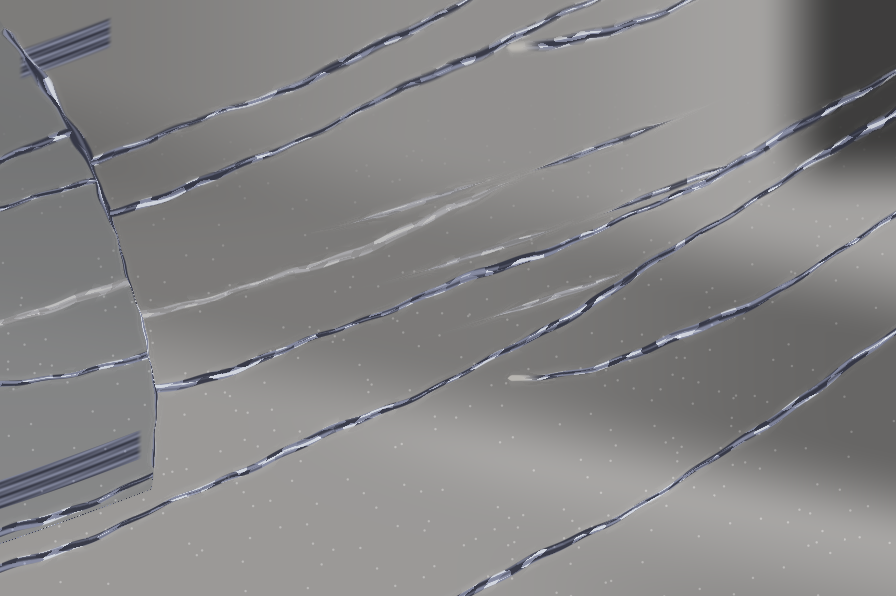
Give the GLSL for this texture, as a WebGL 2 fragment shader.

```glsl
#version 300 es
precision highp float;
uniform vec2 u_resolution;
out vec4 fragColor;

#define CRACKS 8
#define SLIVERS 5
#define CRACK_WIDTH 0.0072
#define WOBBLE 0.007
#define PLATE_SHIFT 0.06
#define DUST 0.13
#define NAVY vec3(0.19, 0.20, 0.26)
#define LAVENDER vec3(0.52, 0.54, 0.64)
#define GLINT vec3(0.84, 0.86, 0.90)
#define PALE vec3(0.74, 0.73, 0.71)
#define WARM_TINT vec3(1.01, 1.0, 0.99)

vec2 hash2(vec2 p) {
    vec3 q = fract(p.xyx * vec3(0.1031, 0.1030, 0.0973));
    q += dot(q, q.yzx + 33.33);
    return fract((q.xx + q.yz) * q.zy);
}

// Cellular noise: distance to the nearest seed, and its random value
vec2 cells(vec2 p) {
    vec2 cell = floor(p), nearest = vec2(9.0, 0.0);
    for (int j = -1; j <= 1; j++)
        for (int i = -1; i <= 1; i++) {
            vec2 id = cell + vec2(i, j), rnd = hash2(id + 71.0);
            float d = length(id + rnd - p);
            if (d < nearest.x) nearest = vec2(d, fract(rnd.x * 7.3 + rnd.y * 5.1));
        }
    return nearest;
}

float wobble(float t, float seed) {
    return sin(t * 8.0 + seed * 2.1) + 0.4 * sin(t * 23.0 + seed * 5.3)
         + 0.18 * sin(t * 71.0 + seed * 3.7);
}

float span(float t, float start, float end, float taper) {
    return smoothstep(start, start + taper, t) * (1.0 - smoothstep(end - taper, end, t));
}

// Keeps the closest crack as (signed distance, side, seed, paleness)
void addCrack(inout vec4 best, float d, float halfWidth, float seed, float pale) {
    float sdf = abs(d) - halfWidth;
    if (sdf < best.x) best = vec4(sdf, d / max(halfWidth, 0.001), seed, pale);
}

// Blurred reflections: lit floor, shaded band, pale wall and dark corner
vec3 reflections(vec2 p) {
    float s = p.y + 0.216 * p.x;
    float band = smoothstep(0.40, 0.57, s) * (1.0 - smoothstep(0.74, 0.92, s));
    float upper = smoothstep(0.74, 0.92, s);
    float right = smoothstep(0.75, 1.45, p.x);
    float tone = mix(0.60, 0.565, upper) - band * (0.12 + 0.08 * right);
    tone += 0.05 * exp(-pow((s - 0.42) / 0.07, 2.0)) * smoothstep(0.4, 0.9, p.x);
    tone -= 0.07 * right * (1.0 - smoothstep(0.22, 0.36, s));
    tone += 0.07 * upper * smoothstep(0.9, 1.25, p.x);
    tone -= 0.08 * (1.0 - smoothstep(0.1, 0.75, p.x)) * smoothstep(0.55, 0.85, p.y);
    float corner = smoothstep(1.27, 1.41, p.x) * smoothstep(0.64, 0.78, p.y);
    return mix(tone, 0.24, corner) * WARM_TINT;
}

void main() {
    vec2 p = gl_FragCoord.xy / u_resolution.y;
    float px = 1.0 / u_resolution.y;
    float blur = 0.8 * px + 0.0035 * smoothstep(0.55, 1.0, p.y);

    // Height above the common sweep of the cracks
    float v = p.y - 0.33 * p.x - 0.12 * p.x * p.x;
    float lean = inversesqrt(1.0 + pow(0.33 + 0.24 * p.x, 2.0));

    // Displaced plate on the left
    float edge = 0.26 - 0.5 * pow(p.y - 0.25, 2.0) + 0.004 * wobble(p.y * 2.0, 1.0);
    float plate = (1.0 - smoothstep(edge - px, edge + px, p.x)) * smoothstep(0.085, 0.09, v);
    float shifted = v - PLATE_SHIFT * plate;
    vec3 col = mix(reflections(p), vec3(0.51, 0.515, 0.52) - 0.06 * p.y, plate * 0.75);

    // Long cracks, some of them branching off late
    vec4 best = vec4(1.0, 0.0, 0.0, 0.0);
    for (int i = 0; i < CRACKS; i++) {
        float k = float(i);
        bool late = i % 4 == 2, faint = i == 3;
        float start = late ? 0.83 : -1.0, end = faint ? 1.0 : 3.0;
        float level = 0.67 - 0.104 * k - 0.0008 * k * k * k;
        level -= i < 5 ? 0.03 * k * (p.x - 0.7) : 0.0;
        level += late ? 0.13 * exp(-5.0 * max(p.x - start, 0.0)) : 0.0;
        float d = (shifted - level - WOBBLE * wobble(p.x, k)) * lean;
        float thick = CRACK_WIDTH * (0.75 + 0.25 * sin(p.x * 13.0 + k * 4.0));
        float w = mix(-0.02, thick, span(p.x, start, end, late ? 0.03 : 0.2));
        float tip = late ? 1.0 - smoothstep(0.87, 0.92, p.x) : 0.0;
        addCrack(best, d, w, k, faint ? 0.7 : tip);
    }

    // Short slivers between them
    for (int i = 0; i < SLIVERS; i++) {
        float k = float(i), mid = 0.7 + 0.5 * fract(k * 0.618);
        float level = 0.37 - 0.07 * k - 0.2 * (p.x - mid);
        float d = (v - level - 0.3 * WOBBLE * wobble(p.x, k + 9.0)) * lean;
        float w = mix(-0.012, 0.0042, span(p.x, mid - 0.24, mid + 0.24, 0.2));
        addCrack(best, d, w, k + 9.0, i % 2 == 0 ? 0.6 : 0.1);
    }

    // Chipped plate edge
    float chip = mix(0.0018, 0.009, smoothstep(0.55, 0.8, p.y)) * (1.0 + 0.5 * sin(p.y * 60.0));
    addCrack(best, p.x - edge, mix(-0.02, chip, span(p.y, 0.19, 0.97, 0.03)), 20.0, 0.0);

    // Wide bluish facets at the plate
    for (int i = 0; i < 2; i++) {
        float k = float(i), d = abs(v - 0.17 - 0.71 * k);
        float cover = (1.0 - smoothstep(0.024 - blur, 0.024 + blur, d))
                    * span(p.x, 0.05 * k - 0.02, 0.24 - 0.05 * k, 0.012);
        float streak = 0.45 + 0.3 * sin(v * 330.0 + p.x * 9.0) + 0.2 * sin(v * 790.0 - p.x * 31.0);
        col = mix(col, mix(NAVY, LAVENDER, streak), cover * 0.9);
    }

    // Crack shading: pale rim, streaked body, bright glints
    vec2 fleck = cells(vec2(p.x * 48.0, best.y * 0.9 + best.z * 9.0));
    float shine = fleck.y + 0.3 * sin(best.y * 3.5 + best.z * 3.0 + p.x * 25.0);
    vec3 body = mix(NAVY, LAVENDER, smoothstep(0.1, 0.75, shine));
    body = mix(body, GLINT, smoothstep(0.84, 1.05, shine));
    body = mix(body, PALE, best.w);
    col += 0.045 * fleck.y * (1.0 - smoothstep(0.0, 0.013, best.x));
    col = mix(col, body, 0.92 * (1.0 - smoothstep(-blur, blur, best.x)));

    // Dust specks
    vec2 dust = cells(p * 42.0);
    float speck = step(0.8, dust.y) * (1.0 - smoothstep(0.03, 0.03 + 60.0 * px, dust.x));
    col += DUST * speck * (1.0 - smoothstep(0.4, 0.9, p.y));

    fragColor = vec4(clamp(col, 0.0, 1.0), 1.0);
}
```
